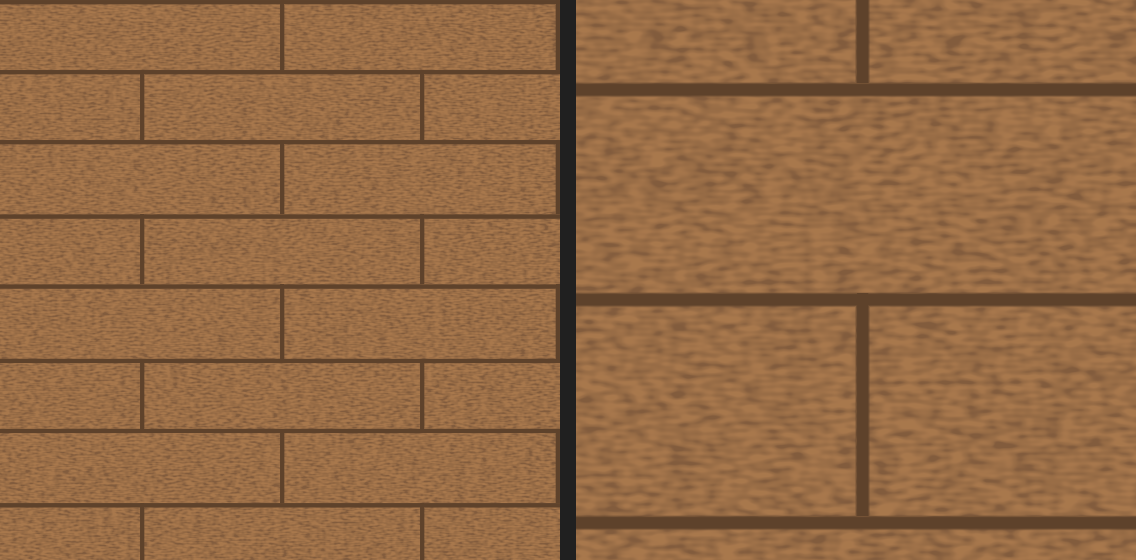
Left: the whole. Right: its middle third, enlarged.
Write a three.js fragment shader that draws this texture.

```glsl
#define GRID 128.0         // layout units across the canvas
#define ROW_PITCH 16.44    // course height before snapping to the grid
#define BRICK_LENGTH 64.0
#define JOINT_WIDTH 1.0
#define EDGE_SOFT 0.13
#define GRAIN_SCALE vec2(72.0, 290.0)
#define MOTTLE_SCALE vec2(38.0, 26.0)
#define JOINT_COLOR vec3(0.37, 0.26, 0.17)
#define BASE_COLOR vec3(0.59, 0.42, 0.27)
#define LIGHT_COLOR vec3(0.66, 0.47, 0.30)
#define DARK_COLOR vec3(0.51, 0.36, 0.24)

varying vec2 vUv;

vec2 gradientAt(vec2 cell) {
  vec3 p = fract(cell.xyx * vec3(0.1031, 0.1030, 0.0973));
  p += dot(p, p.yzx + 33.33);
  float angle = 6.28318 * fract((p.x + p.y) * p.z);
  return vec2(cos(angle), sin(angle));
}

float gradientNoise(vec2 p) {
  vec2 cell = floor(p);
  vec2 f = p - cell;
  vec2 u = f * f * f * (f * (f * 6.0 - 15.0) + 10.0);
  vec2 e = vec2(1.0, 0.0);
  float a = dot(gradientAt(cell), f);
  float b = dot(gradientAt(cell + e.xy), f - e.xy);
  float c = dot(gradientAt(cell + e.yx), f - e.yx);
  float d = dot(gradientAt(cell + e.xx), f - e.xx);
  return mix(mix(a, b, u.x), mix(c, d, u.x), u.y);
}

// Signed distance to the mortar; brick receives column and course
float jointDistance(vec2 p, out vec2 brick) {
  float row = floor((floor(p.y) + 0.99) / ROW_PITCH);
  float top = floor(row * ROW_PITCH);
  float bottom = floor((row + 1.0) * ROW_PITCH);
  float halfWidth = 0.5 * JOINT_WIDTH;
  float bed = min(abs(p.y - top - halfWidth), abs(bottom + halfWidth - p.y));

  // Alternate courses shift by half a brick; the last joint stays on canvas
  float shift = mod(row, 2.0) * 0.5 * BRICK_LENGTH;
  float x = p.x - shift;
  float joint = floor((x - halfWidth) / BRICK_LENGTH + 0.5) * BRICK_LENGTH + shift;
  joint = min(joint, GRID - JOINT_WIDTH);
  float head = joint < 0.5 ? GRID : abs(p.x - joint - halfWidth);

  brick = vec2(floor(x / BRICK_LENGTH), row);
  return min(bed, head) - halfWidth;
}

// Short horizontal fibres over a faint broad mottling
vec3 grainColor(vec2 uv, vec2 brick) {
  vec2 offset = brick * vec2(17.3, 41.7) + 60.0;
  float grain = gradientNoise(uv * GRAIN_SCALE + offset);
  grain += 0.6 * gradientNoise(uv * GRAIN_SCALE * vec2(1.9, 0.63) + offset.yx);
  grain += 0.22 * gradientNoise(uv * MOTTLE_SCALE + offset);
  vec3 color = mix(BASE_COLOR, LIGHT_COLOR, smoothstep(-0.22, 0.5, grain));
  return mix(color, DARK_COLOR, smoothstep(0.1, 0.62, -grain));
}

void main() {
  vec2 uv = vec2(vUv.x, 1.0 - vUv.y);
  vec2 brick;
  float d = jointDistance(uv * GRID, brick);
  float face = smoothstep(-EDGE_SOFT, EDGE_SOFT, d);
  gl_FragColor = vec4(mix(JOINT_COLOR, grainColor(uv, brick), face), 1.0);
}
```
